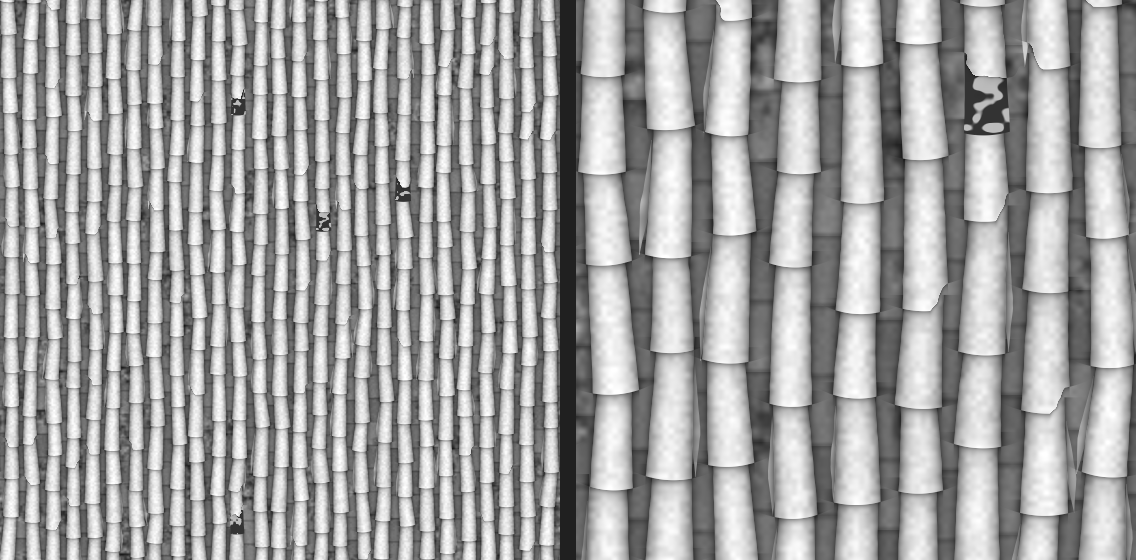
Left: the whole. Right: its middle third, enlarged.
This texture is drawn by a WebGL 1 fragment shader. Its source:

```glsl
precision highp float;
uniform vec2 u_resolution;

const vec2 GRID = vec2(27.0, 15.0);      // columns of cover tiles, tiles per column
const vec2 PANS = vec2(27.0, 24.0);      // flat tiles in the channels between columns
const float ASPECT = GRID.x / GRID.y;    // cell height over cell width
const float WIDE = 0.365;                // half width at the lower lip
const float NARROW = 0.295;              // half width at the upper end
const float OVERLAP = 0.12;
const float JOINT_JITTER = vec2(0.20, 0.40).y;
const float SWAY = 0.22;                 // slow drift of a column
const float SLIP = 0.13;                 // sideways shift of single joints
const float CHIPPED = 0.14;              // share of tiles with a ragged lip
const float BROKEN = 0.012;              // share of tiles with a hole
const float SLIVERS = 0.24;              // share of tiles with a shard beside them
const float CROWN = 0.94;
const float FLANK = 0.46;
const float CHANNEL = 0.51;
const float HOLE = 0.20;
const float SHARD = 0.74;

float sat(float x) { return clamp(x, 0.0, 1.0); }

float hash(vec2 p) {
  vec3 q = fract(p.xyx * 0.1031);
  q += dot(q, q.yzx + 33.33);
  return fract((q.x + q.y) * q.z);
}

vec2 wrap(vec2 cell, vec2 period) { return floor(mod(cell + 0.5, period)); }

float random(vec2 id, float seed) { return hash(wrap(id, GRID) + seed * 41.0); }

// Value noise repeating after a whole number of cells
float noise(vec2 p, vec2 period) {
  vec2 i = floor(p), f = fract(p);
  f = f * f * (3.0 - 2.0 * f);
  float a = hash(wrap(i, period)), b = hash(wrap(i + vec2(1, 0), period));
  float c = hash(wrap(i + vec2(0, 1), period)), d = hash(wrap(i + 1.0, period));
  return mix(mix(a, b, f.x), mix(c, d, f.x), f.y);
}

float phase(float column) { return random(vec2(column, 0.0), 7.0); }

// Point where the lip of a tile rests on the next one down
vec2 joint(vec2 id) {
  float sway = noise(vec2(id.x, id.y / 3.0), vec2(GRID.x, GRID.y / 3.0)) - 0.5;
  float x = 0.5 + SWAY * sway + SLIP * (random(id, 1.0) - 0.5);
  float y = phase(id.x) + JOINT_JITTER * (random(id, 2.0) - 0.5);
  return id + vec2(x, y);
}

float channel(vec2 uv, float rubble) {
  vec2 p = uv * PANS + vec2(0.5, 0.0);
  float column = wrap(vec2(floor(p.x), 0.0), PANS).x;
  p.y += hash(vec2(column, 90.0));
  float tone = hash(wrap(floor(p), PANS) + 130.0) - 0.5;
  float y = fract(p.y);
  float seam = smoothstep(0.0, 0.07, y) * smoothstep(1.0, 0.90, y);
  float shade = CHANNEL + 0.10 * tone - 0.05 * y;
  shade *= mix(0.80, 1.0, seam);
  float patches = smoothstep(0.60, 0.80, noise(uv * vec2(36, 24), vec2(36, 24)));
  return shade + patches * 0.55 * (rubble - 0.55);
}

float coverTile(float shade, vec2 p, vec2 id, vec2 px, float grain, float rubble) {
  vec2 low = joint(id), high = joint(id + vec2(0, 1));
  low.x += 0.11 * (random(id, 3.0) - 0.5);
  float span = high.y - low.y;
  float t = (p.y - low.y) / span;
  float bow = 0.12 * (random(id, 4.0) - 0.5) * t * (1.0 - t);
  float d = p.x - mix(low.x, high.x, t) - bow;
  float w = mix(WIDE, NARROW, sat(t)) * mix(0.93, 1.07, random(id, 5.0));
  w += 0.018 * (rubble - 0.5);
  float u = d / w;

  // Lip is square to the axis, slightly rounded and sometimes ragged
  float lean = (high.x - low.x) / (ASPECT * span);
  float lip = p.y - low.y + lean * d / ASPECT + 0.025 * (1.0 - u * u);
  float damage = random(id, 6.0);
  float side = random(id, 8.0) < 0.5 ? -1.0 : 1.0;
  float broken = step(damage, BROKEN);
  float whole = lip;
  lip -= step(damage, CHIPPED) * 0.22 * smoothstep(0.2, 1.0, side * u + 0.5 * (rubble - 0.5));
  lip -= broken * (0.35 + 0.25 * rubble);

  float across = sat(0.5 + (w - abs(d)) / px.x);
  float under = sat(0.5 + (high.y + OVERLAP - p.y) / px.y);
  float above = sat(0.5 + lip / px.y);

  // Loose shard leaning on one flank
  float taper = 0.075 * sat(t * 3.0) * sat((0.9 - t) * 2.0);
  float offset = d * side - w - 0.12 * (random(id, 9.0) - 0.3) * (1.0 - t) - 0.02;
  float sliver = step(random(id, 10.0), SLIVERS) * sat(0.5 + (taper - abs(offset)) / px.x);
  sliver *= step(0.0, t) * step(t, 0.9);
  shade = mix(shade, SHARD + 0.25 * (rubble - 0.5), sliver);

  // Open hole with fragments, then soft shadows beside and below the tile
  float debris = mix(HOLE, SHARD, smoothstep(0.56, 0.66, rubble));
  shade = mix(shade, debris, broken * across * under * sat(0.5 + whole / px.y));
  float beside = exp(-max(abs(d) - w, 0.0) / 0.09) * above * under;
  float below = exp(min(lip, 0.0) / 0.035) * (1.0 - above) * across;
  shade *= 1.0 - 0.48 * beside * (1.0 - across);
  shade *= 1.0 - 0.42 * below;

  // Rounded clay surface
  float body = mix(FLANK, CROWN, pow(sat(1.0 - u * u), 0.75));
  body += 0.05 * (random(id, 11.0) - 0.5) + 0.10 * (grain - 0.5) + 0.05 * (rubble - 0.5);
  body -= 0.07 * smoothstep(0.6, 1.0, t);
  body += 0.04 * exp(-max(lip, 0.0) / 0.04);
  return mix(shade, body, across * under * above);
}

void main() {
  vec2 uv = gl_FragCoord.xy / u_resolution;
  vec2 p = uv * GRID, px = GRID / u_resolution;
  float grain = noise(uv * 300.0, vec2(300.0));
  float rubble = 0.6 * noise(uv * 110.0, vec2(110.0)) + 0.4 * noise(uv * 210.0, vec2(210.0));
  float shade = channel(uv, rubble) + 0.05 * (grain - 0.5);
  for (int i = -1; i <= 1; i++) {
    float column = floor(p.x) + float(i);
    float row = floor(p.y - phase(column));
    for (int j = -1; j <= 1; j++) {
      shade = coverTile(shade, p, vec2(column, row + float(j)), px, grain, rubble);
    }
  }
  gl_FragColor = vec4(vec3(sat(shade)), 1.0);
}
```
